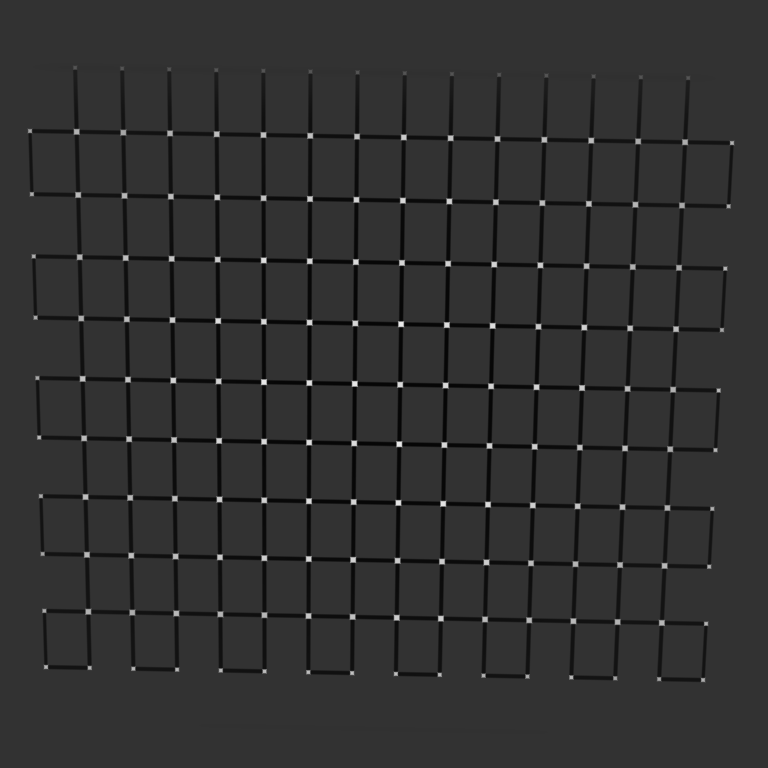
Give the GLSL for this pattern, as a Shadertoy shader.

```glsl
// Grid (column, row) to canvas, seen in slight perspective; rows count downwards
const mat3 VIEW = mat3(0.06072, 0.0010, -0.00023,
                       0.00277, 0.08414, 0.00759,
                       0.03633, 0.08646, 0.99241);

vec2 project(vec2 grid) {
    vec3 p = VIEW * vec3(grid, 1.0);
    return p.xy / p.z;
}

vec2 unproject(vec2 pos) {
    vec3 g = inverse(VIEW) * vec3(pos, 1.0);
    return g.xy / g.z;
}

float hash(vec2 p) {
    return fract(sin(dot(p, vec2(41.3, 289.1))) * 4375.5);
}

// Nearest point on alternating unit segments: start to start + 1, every two cells
float clampToPairs(float x, float start, float lastPair) {
    float a = start + 2.0 * clamp(round((x - start - 0.5) * 0.5), 0.0, lastPair);
    return clamp(x, a, a + 1.0);
}

float verticalDistance(vec2 pos, vec2 grid) {
    float col = clamp(round(grid.x), 0.0, 15.0);
    bool outer = col < 0.5 || col > 14.5;
    float y = outer ? clampToPairs(grid.y, 1.0, 4.0) : clamp(grid.y, 0.0, 10.0);
    return length(pos - project(vec2(col, y))) + (outer ? 0.0005 : 0.0);
}

float horizontalDistance(vec2 pos, vec2 grid) {
    float row = clamp(round(grid.y), 1.0, 10.0);
    float x = row > 9.5 ? clampToPairs(grid.x, 0.0, 7.0) : clamp(grid.x, 0.0, 15.0);
    return length(pos - project(vec2(x, row)));
}

float streak(vec2 grid, float row, float left, float right) {
    float d = (grid.y - row) * 14.0;
    return exp(-d * d) * smoothstep(left, left + 1.5, grid.x)
                       * (1.0 - smoothstep(right - 1.5, right, grid.x));
}

void mainImage(out vec4 fragColor, in vec2 fragCoord) {
    vec2 pos = fragCoord / iResolution.xy;
    pos.y = 1.0 - pos.y;
    vec2 grid = unproject(pos);
    float soft = max(0.0013, 0.75 / iResolution.y);
    float rim = smoothstep(0.1, 0.5, length(pos - vec2(0.48, 0.5)));

    // Background with faint streaks
    float shade = 0.197 - 0.008 * streak(grid, 0.0, -0.5, 15.2)
                        - 0.004 * streak(grid, 11.0, 2.5, 12.5);

    // Dark lines, weaker towards the rim
    float line = min(verticalDistance(pos, grid), horizontalDistance(pos, grid));
    float ink = mix(0.025, 0.075, rim) + 0.04 * (1.0 - smoothstep(0.0, 0.8, grid.y));
    shade = mix(shade, ink, 1.0 - smoothstep(0.0026 - soft, 0.0026 + soft, line));

    // Pale square at every crossing, smaller at the line ends
    vec2 node = clamp(round(grid), vec2(0.0), vec2(15.0, 10.0));
    bool top = node.y < 0.5;
    if (top) node.x = clamp(node.x, 1.0, 14.0);
    bool end = top || node.x < 0.5 || node.x > 14.5 || node.y > 9.5;
    vec2 offset = abs(pos - project(node));
    float size = end ? 0.0025 : 0.0036;
    float dotMask = 1.0 - smoothstep(size - soft, size + soft, max(offset.x, offset.y));
    float glow = top ? 0.33 : mix(0.88, 0.68, rim) + 0.08 * (hash(node) - 0.5);
    shade = mix(shade, glow, dotMask);

    fragColor = vec4(vec3(shade), 1.0);
}
```
